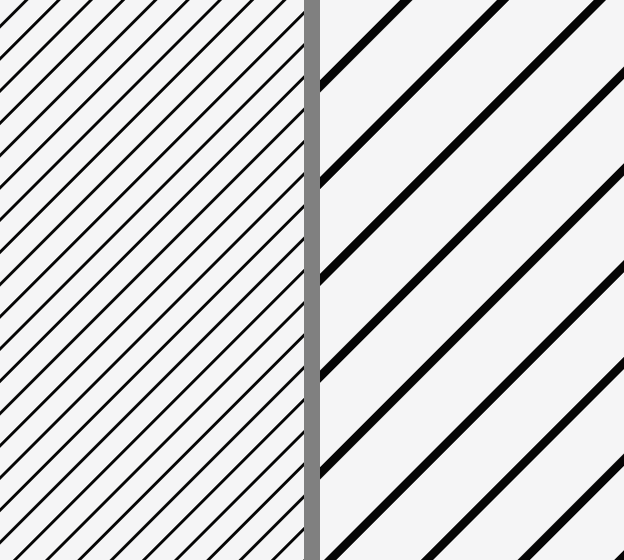
Left, the full canvas; right, a detail of the centre.
Write a WebGL 2 fragment shader that draws this pattern.

```glsl
#version 300 es
precision highp float;
// Thin black diagonal stripes rising to the right on an off-white ground.
// Each stripe is the distance to the nearest line x - y = const, repeated
// with fract; lengths are in canvas heights, measured from the top left.

uniform vec2 u_resolution;
out vec4 outColor;

const vec3 GROUND_COLOR = vec3(0.962, 0.962, 0.964);
const vec3 STRIPE_COLOR = vec3(0.018);
const float STRIPE_PERIOD = 0.05759;  // spacing along either canvas edge
const float FIRST_STRIPE = 0.0474;    // first crossing from the top left corner
const float STRIPE_COVERAGE = 0.127;  // share of each period that is inked

const float EDGE_TO_NORMAL = 0.70710678;  // edge spacing to perpendicular spacing

// Perpendicular distance to the centre of the nearest diagonal stripe.
float stripeDistance(vec2 p) {
    float phase = (p.x - p.y + 1.0 - FIRST_STRIPE) / STRIPE_PERIOD;
    return abs(fract(phase + 0.5) - 0.5) * STRIPE_PERIOD * EDGE_TO_NORMAL;
}

void main() {
    vec2 p = gl_FragCoord.xy / u_resolution.y;
    float pixel = 1.0 / u_resolution.y;

    // Ink coverage with a one-pixel soft edge
    float halfWidth = 0.5 * STRIPE_COVERAGE * STRIPE_PERIOD * EDGE_TO_NORMAL;
    float ink = clamp((halfWidth - stripeDistance(p)) / pixel + 0.5, 0.0, 1.0);

    outColor = vec4(mix(GROUND_COLOR, STRIPE_COLOR, ink), 1.0);
}
```
